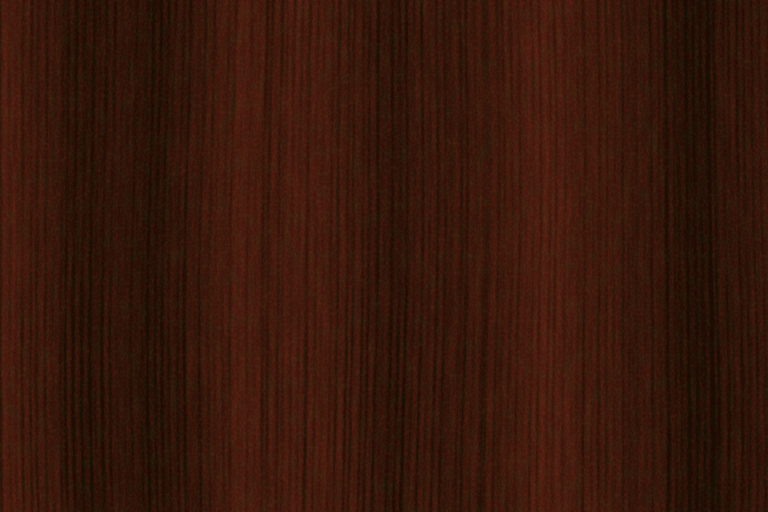
This texture is drawn by a WebGL 2 fragment shader. Its source:

```glsl
#version 300 es
precision highp float;

uniform vec2 u_resolution;
out vec4 fragColor;

const float TAU = 6.2831853;

float hash(vec2 p) {
    vec3 q = fract(vec3(p.xyx) * vec3(0.1031, 0.1030, 0.0973));
    q += dot(q, q.yzx + 33.33);
    return fract((q.x + q.y) * q.z);
}

// Distance to the nearest jittered cell point
float cellular(vec2 p, float seed) {
    vec2 cell = floor(p);
    float nearest = 2.0;
    for (int j = -1; j <= 1; j++) {
        for (int i = -1; i <= 1; i++) {
            vec2 id = cell + vec2(i, j);
            vec2 point = id + vec2(hash(id + seed), hash(id + seed + 57.3));
            nearest = min(nearest, length(p - point));
        }
    }
    return nearest;
}

// Vertical lines, one per cell, fading in and out along y
float grainLines(float x, float y, float width, float sparsity, float seed) {
    float cell = floor(x);
    float sum = 0.0;
    for (int i = -1; i <= 1; i++) {
        float id = cell + float(i);
        float center = id + 0.5 + 0.4 * (hash(vec2(id, seed)) - 0.5);
        float depth = pow(hash(vec2(id, seed + 11.0)), sparsity);
        float phase = TAU * hash(vec2(id, seed + 23.0));
        float fade = 0.75 + 0.25 * sin(y * 5.0 + phase) * cos(y * 2.3 - phase);
        float d = (x - center) / width;
        sum += depth * fade * exp(-d * d);
    }
    return sum;
}

// Slow sideways drift of the fibres
float drift(vec2 p) {
    return 0.007 * sin(p.y * 2.6 + p.x * 3.0)
         + 0.002 * sin(p.y * 6.1 - p.x * 7.0 + 1.3);
}

// Broad light and dark stain bands, darkest toward both sides
float stainBands(float x, float y) {
    float wide = cos(TAU * (x - 0.54) / 0.56 + 0.2 * sin(y * 2.0));
    float sides = cos(TAU * (x - 0.82) / 1.12);
    float narrow = sin(x * 31.0 + 0.6 * sin(y * 1.7)) + 0.7 * sin(x * 53.0 + 2.0);
    return 0.19 * wide + 0.08 * sides + 0.055 * narrow;
}

vec3 woodColor(float tone, float tint) {
    vec3 shadow = vec3(0.105, 0.052, 0.012);
    vec3 amber = vec3(0.340, 0.134, 0.074);
    return mix(shadow, amber, tone) + vec3(-0.020, 0.034, 0.010) * tint;
}

void main() {
    vec2 p = gl_FragCoord.xy / u_resolution.y;
    float x = p.x + drift(p);

    // Growth lines and sparse dark veins
    float fine = grainLines(x * 69.0, p.y, 0.24, 0.5, 3.0);
    float veins = grainLines(x * 14.0 + 0.3, p.y, 0.055, 2.5, 41.0);

    // Long fibres and small speckle
    float fibres = cellular(vec2(x * 120.0, p.y * 10.0), 5.0) - 0.45;
    float speckle = cellular(vec2(x * 215.0, p.y * 150.0), 19.0) - 0.45;

    float tone = 0.51 + stainBands(x, p.y);
    tone -= 0.44 * (fine - 0.21) + 0.45 * veins;
    tone += 0.25 * fibres + 0.34 * speckle;

    float tint = cellular(vec2(x * 55.0, p.y * 40.0), 71.0) - 0.45;
    fragColor = vec4(woodColor(clamp(tone, 0.0, 1.15), tint), 1.0);
}
```
